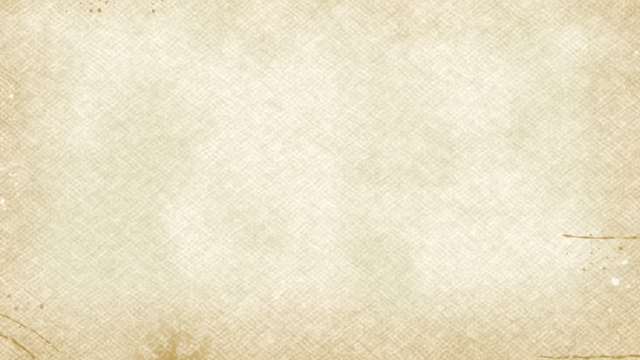
Write a Shadertoy shader that draws this texture.

```glsl
// Aged cream canvas with a fine diagonal weave, tanned borders, stains and worn flecks.

const vec3 CREAM = vec3(0.960, 0.935, 0.858);
const vec3 SAGE  = vec3(0.908, 0.887, 0.775);
const vec3 SAND  = vec3(0.862, 0.785, 0.622);
const vec3 STAIN = vec3(0.700, 0.550, 0.250);
const vec3 CHALK = vec3(0.985, 0.975, 0.940);
const vec3 WEAVE_TINT = vec3(0.031, 0.034, 0.045);

const float THREADS = 84.0;      // threads per canvas height
const float WEAVE_ANGLE = 0.66;  // slope of both thread families
const float WEAVE_CENTRE = 0.98; // weave contrast on clean paper
const float WEAVE_AGED = 0.65;   // extra contrast on tanned paper
const float CLOUD_SCALE = 2.3;
const float GRAIN_SCALE = 125.0;
const float TAU = 6.2831853;

vec2 hash2(vec2 p) {
    vec3 q = fract(p.xyx * vec3(0.1031, 0.1030, 0.0973));
    q += dot(q, q.yzx + 33.33);
    return fract((q.xx + q.yz) * q.zy);
}

vec2 gradient(vec2 cell) {
    float a = TAU * hash2(cell).x;
    return vec2(cos(a), sin(a));
}

float noise(vec2 p) {
    vec2 i = floor(p), f = fract(p);
    vec2 u = f * f * f * (f * (f * 6.0 - 15.0) + 10.0);
    vec2 e = vec2(1.0, 0.0);
    float low  = mix(dot(gradient(i), f), dot(gradient(i + e), f - e), u.x);
    float high = mix(dot(gradient(i + e.yx), f - e.yx), dot(gradient(i + 1.0), f - 1.0), u.x);
    return mix(low, high, u.y);
}

float fbm(vec2 p) {
    float sum = 0.0, gain = 0.6;
    for (int i = 0; i < 5; i++) {
        sum += gain * noise(p);
        p = mat2(1.6, 1.2, -1.2, 1.6) * p + 17.3;
        gain *= 0.5;
    }
    return sum;
}

// One family of uneven threads running along dir
float threads(vec2 p, vec2 dir, float seed) {
    vec2 q = vec2(dot(p, dir), dot(p, vec2(-dir.y, dir.x))) * THREADS;
    float wobble = 0.6 * noise(q * 0.27 + seed);
    float strength = 0.6 + 1.1 * noise(q * vec2(0.14, 0.4) + seed * 2.0);
    float streak = noise(q * vec2(0.20, 0.85) + seed * 3.0);
    return strength * cos(TAU * (q.y + wobble)) + 1.7 * streak;
}

float weave(vec2 p) {
    vec2 dir = vec2(cos(WEAVE_ANGLE), sin(WEAVE_ANGLE));
    float cloth = threads(p, dir, 11.0) + threads(p, dir * vec2(1.0, -1.0), 47.0);
    float grain = 1.5 * noise(p * GRAIN_SCALE) + 0.8 * noise(p * GRAIN_SCALE * 0.4 + 9.0);
    return 0.55 * cloth + grain;
}

// Random drops that thin out away from a centre
float splatter(vec2 p, vec2 centre, vec2 spread, float cell, float density) {
    float aa = 1.2 / iResolution.y, ink = 0.0;
    vec2 q = p + 0.006 * vec2(noise(p * 70.0), noise(p * 70.0 + 31.0));
    vec2 home = floor(q / cell);
    for (int y = -1; y <= 1; y++)
    for (int x = -1; x <= 1; x++) {
        vec2 id = home + vec2(x, y);
        vec2 spot = (id + 0.2 + 0.6 * hash2(id + 5.0)) * cell;
        vec2 rnd = hash2(id + 71.0);
        vec2 away = (spot - centre) / spread;
        float present = step(rnd.x + 0.04, density * exp(-dot(away, away)));
        float radius = cell * mix(0.07, 0.42, rnd.y * rnd.y * rnd.y);
        ink = max(ink, present * (1.0 - smoothstep(-aa, aa, length(q - spot) - radius)));
    }
    return ink;
}

// Broken, bowed brush line from a to b
float scratch(vec2 p, vec2 a, vec2 b, float bow, float width) {
    vec2 ab = b - a;
    float len = length(ab);
    vec2 dir = ab / len;
    float t = dot(p - a, dir) / len;
    float side = dot(p - a, vec2(-dir.y, dir.x)) - bow * 4.0 * t * (1.0 - t);
    side += 0.005 * noise(p * 24.0);
    float w = width * (0.8 + 1.1 * noise(p * 45.0));
    float aa = 1.2 / iResolution.y;
    float ends = smoothstep(-0.02, 0.04, t) * (1.0 - smoothstep(0.96, 1.02, t));
    float gaps = smoothstep(-0.45, 0.0, noise(p * vec2(55.0, 80.0)));
    return ends * gaps * (1.0 - smoothstep(-aa, aa, abs(side) - w));
}

void mainImage(out vec4 fragColor, in vec2 fragCoord) {
    vec2 p = fragCoord / iResolution.y;
    float right = iResolution.x / iResolution.y;
    vec2 r = vec2(right - p.x, p.y);  // measured from the right border

    // Cloudy paper, tanned toward the borders
    float cloud = fbm(p * CLOUD_SCALE + 3.7);
    float mottle = fbm(p * 5.0 + 41.0);
    vec3 col = mix(CREAM, SAGE, smoothstep(-0.30, 0.34, cloud + 0.5 * mottle));
    vec2 q = p + 0.12 * vec2(cloud, mottle);
    float clean = (1.0 - 0.72 * (1.0 - smoothstep(-0.05, 0.27, q.x)))
                * (1.0 - 0.66 * (1.0 - smoothstep(-0.05, 0.24, right - q.x)))
                * (1.0 - 0.90 * (1.0 - smoothstep(-0.04, 0.27, q.y)))
                * (1.0 - 0.35 * (1.0 - smoothstep(-0.04, 0.15, 1.0 - q.y)));
    float age = clamp((1.0 - clean) * (1.0 + 0.9 * mottle), 0.0, 1.15);
    col = mix(col, SAND, age);
    col += WEAVE_TINT * weave(p) * (WEAVE_CENTRE + WEAVE_AGED * age);

    // Brown smudge, drops and lines
    vec2 s = (p - vec2(0.49, 0.0)) / vec2(0.10, 0.085);
    float dry = noise(p * vec2(32.0, 20.0)) + 0.6 * noise(p * 75.0) + mottle;
    float stain = 0.75 * exp(-dot(s, s)) * smoothstep(-0.35, 0.35, dry);
    stain = max(stain, splatter(p, vec2(0.33, 0.98), vec2(0.13, 0.025), 0.024, 0.6));
    stain = max(stain, 0.8 * splatter(r, vec2(0.08, 0.30), vec2(0.10, 0.06), 0.016, 0.4));
    stain = max(stain, 0.7 * splatter(p, vec2(0.08, 0.12), vec2(0.12, 0.10), 0.017, 0.15));
    stain = max(stain, scratch(p, vec2(-0.02, 0.135), vec2(0.165, 0.02), 0.012, 0.0025));
    stain = max(stain, scratch(p, vec2(-0.02, 0.08), vec2(0.11, -0.01), 0.010, 0.0045));
    stain = max(stain, scratch(r, vec2(0.22, 0.345), vec2(-0.02, 0.34), 0.003, 0.0027));
    stain = max(stain, scratch(r, vec2(0.28, 0.008), vec2(-0.02, 0.011), 0.002, 0.0030));
    col = mix(col, STAIN, 0.85 * stain);

    // Pale flecks along both sides
    float flecks = splatter(p, vec2(0.0, 0.75), vec2(0.055, 0.12), 0.022, 0.7);
    flecks = max(flecks, splatter(p, vec2(0.0, 0.51), vec2(0.045, 0.09), 0.018, 1.0));
    flecks = max(flecks, splatter(r, vec2(0.0, 0.79), vec2(0.035, 0.08), 0.025, 1.0));
    flecks = max(flecks, splatter(r, vec2(0.05, 0.14), vec2(0.06, 0.09), 0.026, 0.55));
    col = mix(col, CHALK, 0.9 * flecks);

    fragColor = vec4(clamp(col, 0.0, 1.0), 1.0);
}
```
